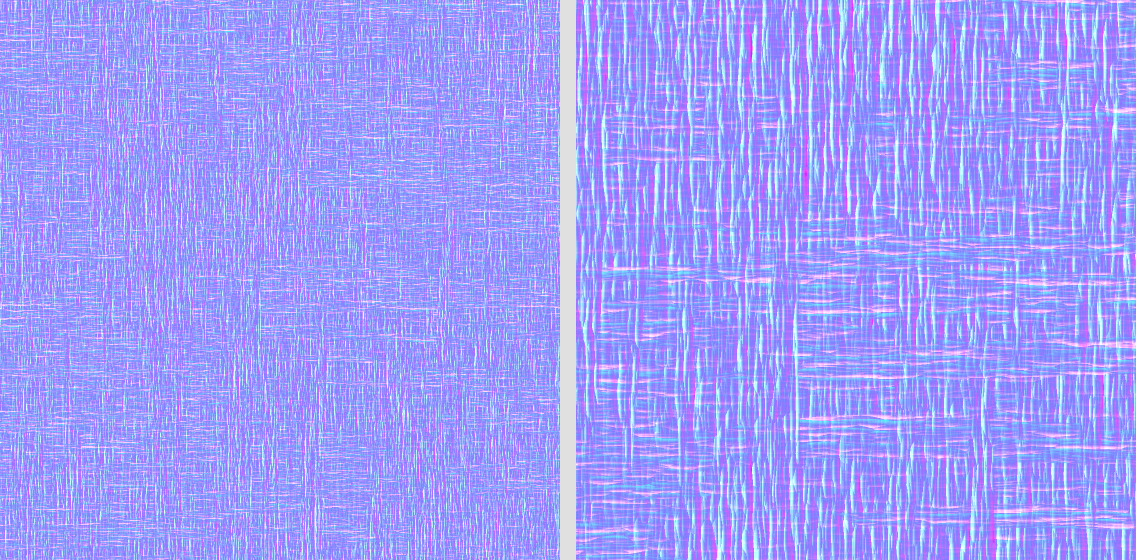
Left: the whole. Right: its middle third, enlarged.
This texture map is drawn by a Shadertoy shader. Its source:

```glsl
const vec2 FLAT_TONE = vec2(0.525, 0.522);   // red and green of a level surface
const vec2 SLOPE_GAIN = vec2(0.27, 0.33);    // red from level strands, green from upright
const float EDGE_LIFT = 0.46;                // whitening of steep strands
const vec2 FLECKS = vec2(310.0, 75.0);       // cells across and along
const vec2 STRANDS = vec2(235.0, 21.0);
const vec2 CORDS = vec2(130.0, 8.0);
const vec3 LAYER_WEIGHTS = vec3(0.70, 0.80, 0.34);
const vec2 BUNDLES = vec2(85.0, 6.0);
const vec2 BANDS = vec2(26.0, 2.4);
const vec2 PATCHES = vec2(4.5, 2.0);
const vec3 COVER_WEIGHTS = vec3(0.45, 0.33, 0.22);
const float UPRIGHT_BIAS = 0.03;             // favours vertical strands
const float UNDER_WEIGHT = 0.34;             // strength of the covered direction
const float WOBBLE = 0.0003;
const int AA = 2;

vec2 hash2(vec2 cell) {
    vec3 q = fract(cell.xyx * vec3(0.1031, 0.1030, 0.0973));
    q += dot(q, q.yzx + 33.33);
    return fract((q.xx + q.yz) * q.zy);
}

// Cellular noise: x is the sideways offset to the nearest point, y its random id
vec2 nearestCell(vec2 p) {
    vec2 base = floor(p), local = p - base;
    float best = 9.0;
    vec2 result = vec2(0.0);
    for (int j = -1; j <= 1; j++) {
        for (int i = -1; i <= 1; i++) {
            vec2 neighbour = vec2(i, j);
            vec2 rnd = hash2(base + neighbour);
            vec2 offset = neighbour + rnd - local;
            float dist = dot(offset, offset);
            if (dist < best) {
                best = dist;
                result = vec2(offset.x, fract(rnd.x * 7.31 + rnd.y * 13.7));
            }
        }
    }
    return result;
}

// Rounded strands running along y, each with its own steepness
float strandSlope(vec2 p, vec2 scale) {
    vec2 cell = nearestCell(p * scale);
    return 2.0 * cell.x * mix(0.35, 1.1, cell.y);
}

// Slope across all strands of one direction
float fibreSlope(vec2 p) {
    p.x += WOBBLE * (sin(p.y * 47.0 + p.x * 31.0) + sin(p.y * 163.0 - p.x * 259.0));
    return dot(LAYER_WEIGHTS, vec3(strandSlope(p, FLECKS),
                                   strandSlope(p + 2.1, STRANDS),
                                   strandSlope(p + 3.7, CORDS)));
}

// How strongly one direction lies on top, in long bundles
float coverage(vec2 p) {
    return dot(COVER_WEIGHTS, vec3(nearestCell(p * BUNDLES).y,
                                   nearestCell(p * BANDS + 9.0).y,
                                   nearestCell(p * PATCHES + 17.0).y));
}

vec2 weaveTone(vec2 p) {
    vec2 upright = p + 1.3;
    vec2 level = p.yx + 5.9;
    float coverUp = coverage(upright);
    float coverLevel = coverage(level);
    float top = smoothstep(-0.17, 0.17, coverUp - coverLevel + UPRIGHT_BIAS);

    // Crossing directions, the covered one fainter
    vec2 weight = mix(vec2(UNDER_WEIGHT), vec2(1.0), vec2(1.0 - top, top));
    weight *= mix(vec2(0.8), vec2(1.25), vec2(coverLevel, coverUp));
    vec2 slope = weight * vec2(fibreSlope(level), fibreSlope(upright));

    float steepness = dot(slope, slope);
    return FLAT_TONE + SLOPE_GAIN * slope + EDGE_LIFT * steepness / (1.0 + steepness);
}

void mainImage(out vec4 fragColor, in vec2 fragCoord) {
    // Average a small grid of samples for smooth edges
    vec2 tone = vec2(0.0);
    for (int j = 0; j < AA; j++) {
        for (int i = 0; i < AA; i++) {
            vec2 shift = (vec2(i, j) + 0.5) / float(AA) - 0.5;
            vec2 p = (fragCoord + shift) / iResolution.y;
            tone += clamp(weaveTone(p), 0.0, 1.0);
        }
    }
    fragColor = vec4(tone / float(AA * AA), 1.0, 1.0);
}
```
